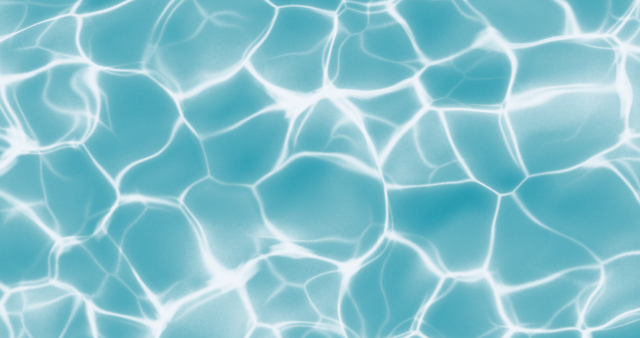
A Shadertoy shader for this texture:

```glsl
// Sunlit pool water: a net of bright caustic lines over soft turquoise cells.
// Warped Voronoi borders give the lines; a shifted twin net and a finer net add
// split strands and faint folds; smooth noise shades the water between them.

#define CELLS 4.6         // cells per canvas height
#define STRETCH 1.15      // horizontal elongation of the cells
#define JITTER 0.86       // irregularity of the cells
#define WARP 0.62         // bend of the lines, in cells
#define SPLIT 0.30        // drift of the twin strands, in cells
#define LINE_WIDTH 0.027  // half width of a bright line, in cells
#define GLOW_WIDTH 0.085  // reach of the halo, in cells
#define WATER_LEVEL 0.35  // mean tone of the open water
#define GRAIN 0.035       // strength of the fine grain

const vec3 DEEP = vec3(0.15, 0.61, 0.69);
const vec3 TURQUOISE = vec3(0.46, 0.73, 0.78);
const vec3 SUNLIGHT = vec3(0.94, 0.96, 0.98);

vec2 hash22(vec2 p) {
    vec3 q = fract(p.xyx * vec3(0.1031, 0.1030, 0.0973));
    q += dot(q, q.yzx + 33.33);
    return fract((q.xx + q.yz) * q.zy);
}

// Smooth value noise with two independent channels in 0..1
vec2 noise2(vec2 p) {
    vec2 i = floor(p), f = fract(p);
    f = f * f * f * (f * (f * 6.0 - 15.0) + 10.0);
    vec2 low = mix(hash22(i), hash22(i + vec2(1, 0)), f.x);
    vec2 high = mix(hash22(i + vec2(0, 1)), hash22(i + vec2(1, 1)), f.x);
    return mix(low, high, f.y);
}

mat2 rotation(float a) {
    return mat2(cos(a), sin(a), -sin(a), cos(a));
}

// Three nearest seed distances, and a random shade of the nearest cell
vec4 voronoi(vec2 p) {
    vec2 base = floor(p);
    vec4 near = vec4(9.0, 9.0, 9.0, 0.0);
    for (int y = -2; y <= 2; y++)
    for (int x = -2; x <= 2; x++) {
        vec2 cell = base + vec2(x, y);
        vec2 h = hash22(cell + 57.0);
        float d = length(cell + 0.5 + JITTER * (h - 0.5) - p);
        if (d < near.x) near = vec4(d, near.xy, fract(7.0 * (h.x + h.y)));
        else if (d < near.y) near.yz = vec2(d, near.y);
        else near.z = min(near.z, d);
    }
    return near;
}

float border(vec4 v) {
    return 0.5 * (v.y - v.x);
}

float core(float d, float width) {
    return exp(-d * d / (width * width));
}

void mainImage(out vec4 fragColor, in vec2 fragCoord) {
    vec2 uv = fragCoord / iResolution.y;
    vec2 p = rotation(-0.3) * (uv * CELLS / vec2(STRETCH, 1.0)) + 20.0;

    // Bend the plane so that the borders curve
    vec2 q = p + WARP * (noise2(p * 0.9) - 0.5);
    q += 0.17 * (noise2(rotation(0.7) * p * 2.3 + 9.0) - 0.5);
    vec2 drift = SPLIT * (noise2(p * 1.1 + 31.0) - 0.5);
    vec2 fold = 0.35 * (noise2(p * 2.1 + 63.0) - 0.5);

    vec4 net = voronoi(q);
    vec4 twin = voronoi(q + drift);
    vec4 fine = voronoi(rotation(0.9) * (q + fold) * 1.45 + 40.0);
    float d = border(net);

    // Masks that vary the lines along their run
    vec2 vary = noise2(p * 1.3 + 75.0);
    float strength = mix(0.45, 1.0, smoothstep(0.2, 0.65, vary.x));
    float width = LINE_WIDTH * mix(0.65, 1.25, vary.y);
    vec2 faint = smoothstep(0.3, 0.75, noise2(p * 1.1 + 87.0));

    // Open water: broad tones, cell shades and slanted ripples
    vec2 broad = noise2(p * 0.75 + 11.0);
    vec2 ripple = noise2(rotation(-0.5) * q * vec2(1.4, 3.6) + 5.0);
    float light = WATER_LEVEL + 0.42 * (broad.x - 0.5);
    light += 0.30 * (noise2(q * 1.9 + 3.0).x - 0.5);
    light += 0.28 * (net.w - 0.5) * smoothstep(0.0, 0.15, d);
    light += 0.14 * (ripple.x - 0.5);

    // Main net, twin strands and faint folds
    light += strength * (0.36 * core(d, width) + 0.27 * exp(-d / GLOW_WIDTH));
    float t = border(twin);
    light += faint.x * (0.20 * core(t, width * 0.8) + 0.13 * exp(-t / GLOW_WIDTH));
    float f = border(fine);
    light += faint.y * (0.11 * core(f, width * 1.8) + 0.15 * exp(-f / GLOW_WIDTH));

    // Knots where lines meet, some widened into pale patches
    float knot = net.z - net.x;
    float patchMask = smoothstep(0.60, 0.72, noise2(p * 0.9 + 48.0).y);
    float sheet = 1.0 - smoothstep(0.13, 0.25, knot + 0.12 * (ripple.y - 0.5));
    light += 0.12 * exp(-knot / 0.12);
    light += patchMask * sheet * (0.24 + 0.12 * noise2(q * 14.0).x);

    // Fine grain, soft highlight shoulder and colour ramp
    light += GRAIN * (noise2(uv * 190.0).x - 0.5);
    light = light < 0.8 ? max(light, 0.0) : 1.0 - 0.2 * exp((0.8 - light) / 0.2);
    vec3 color = mix(DEEP, TURQUOISE, min(2.0 * light, 1.0));
    color = mix(color, SUNLIGHT, max(2.0 * light - 1.0, 0.0));
    fragColor = vec4(color, 1.0);
}
```
